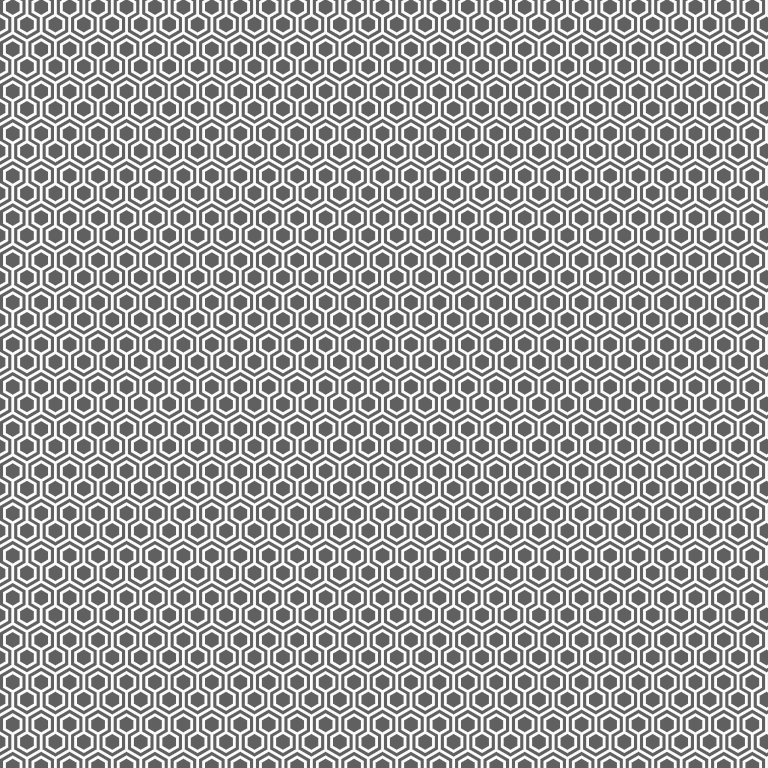
Write a WebGL 1 fragment shader that draws this pattern.

```glsl
precision highp float;

uniform vec2 u_resolution;

// Lengths below are in column pitches unless noted.
const float COLUMNS = 27.0;              // repeats across the canvas
const float ROWS = 18.2;                 // repeats down the canvas
const vec2 ORIGIN = vec2(0.448, 0.484);  // a hexagon column and a zigzag midline
const float PAIR_OFFSET = 0.615;         // height between the two hexagon rows
const float HEX_APOTHEM = 0.291;         // to the middle of the outline
const float LINE_WIDTH = 0.1;
const vec3 GROUND = vec3(0.378, 0.378, 0.376);
const vec3 LINE = vec3(0.985, 0.985, 0.99);

const float COS30 = 0.8660254;
const float TAN30 = 0.5773503;
const float ROW_PITCH = COLUMNS / ROWS;
const float ZIGZAG_RISE = 0.25 * TAN30;

// Signed distance to a hexagon standing on a vertex.
float hexagon(vec2 p, float apothem) {
  p = abs(p);
  return max(p.x, 0.5 * p.x + COS30 * p.y) - apothem;
}

// Distance to a hexagon outline with a stem running down to the zigzag.
float stemmedHexagon(vec2 p) {
  p.x -= floor(p.x + 0.5);
  float outline = abs(hexagon(p, HEX_APOTHEM));
  float stemTop = -HEX_APOTHEM / COS30;
  float stemEnd = ZIGZAG_RISE - 0.5 * (ROW_PITCH + PAIR_OFFSET);
  float stem = length(vec2(p.x, p.y - clamp(p.y, stemEnd, stemTop)));
  return min(outline, stem);
}

// Distance to the zigzags that separate the pairs of rows.
float zigzag(vec2 p) {
  float across = abs(p.x - floor(p.x + 0.5));
  float height = mod(p.y - (0.25 - across) * TAN30, ROW_PITCH);
  return min(height, ROW_PITCH - height) * COS30;
}

void main() {
  vec2 p = gl_FragCoord.xy / u_resolution * COLUMNS - ORIGIN;
  float pixel = COLUMNS / min(u_resolution.x, u_resolution.y);

  // Each pair interlocks an upright motif with its half-turn copy.
  vec2 cell = vec2(p.x, mod(p.y, ROW_PITCH) - 0.5 * ROW_PITCH);
  vec2 center = vec2(0.0, 0.5 * PAIR_OFFSET);
  float upper = stemmedHexagon(cell - center);
  float lower = stemmedHexagon(vec2(0.5, 0.0) - cell - center);

  float edge = min(min(upper, lower), zigzag(p)) - 0.5 * LINE_WIDTH;
  float coverage = clamp(0.5 - edge / pixel, 0.0, 1.0);
  gl_FragColor = vec4(mix(GROUND, LINE, coverage), 1.0);
}
```
